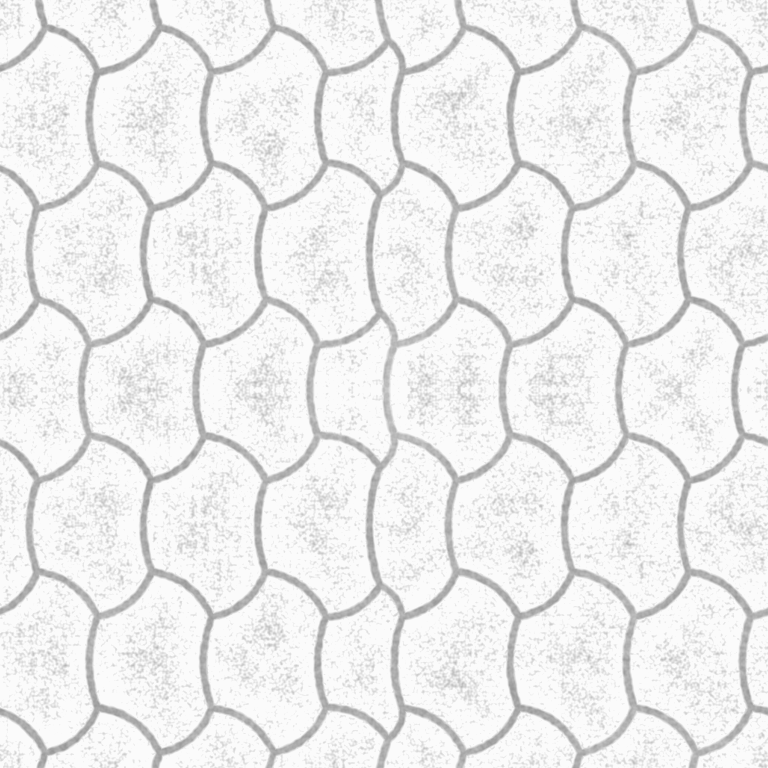
This pattern is drawn by a Shadertoy shader. Its source:

```glsl
const float ROW_PITCH = 0.1773;
const float MIDDLE_ROW_Y = 0.4922;
const float LEFT_PITCH = 0.1487;
const float RIGHT_PITCH = 0.1512;
const float NARROW_WIDTH = 0.0995;   // slim column at the seam
const float EVEN_ROW_X = 0.414;
const float ODD_ROW_X = 0.4896;
const float ROW_DRIFT = 0.0052;      // sideways slip away from the middle row
const float SIDE_HALF = 0.0592;
const float SEAM_EXTRA = 0.018;
const float SIDE_BULGE = -0.09;      // relative to the edge length
const float SLANT_BULGE = 0.135;
const float JOINT_HALF = 0.0049;
const float JOINT_TONE = 0.675;
const float STONE_TONE = 0.985;
const float GRAIN_DEPTH = 0.34;
const float TAU = 6.2832;

vec2 gradientAt(vec2 cell) {
    float angle = TAU * fract(sin(dot(cell, vec2(127.1, 311.7))) * 43758.5);
    return vec2(cos(angle), sin(angle));
}

float gradientNoise(vec2 p) {
    vec2 i = floor(p), f = p - i;
    vec2 u = f * f * f * (f * (f * 6.0 - 15.0) + 10.0);
    vec2 e = vec2(1.0, 0.0);
    float low = mix(dot(gradientAt(i), f), dot(gradientAt(i + e), f - e), u.x);
    float high = mix(dot(gradientAt(i + e.yx), f - e.yx),
                     dot(gradientAt(i + 1.0), f - 1.0), u.x);
    return mix(low, high, u.y);
}

// Distance to a parabolic edge; positive bulge bows to the right.
float bowedEdge(vec2 p, vec2 a, vec2 b, float bulge) {
    vec2 d = b - a;
    float t = clamp(dot(p - a, d) / dot(d, d), 0.0, 1.0);
    vec2 normal = vec2(d.y, -d.x) * (d.y < 0.0 ? -1.0 : 1.0);
    vec2 offset = p - a - d * t - normal * bulge * 4.0 * t * (1.0 - t);
    float slope = 4.0 * bulge * (1.0 - 2.0 * t);
    return length(offset) * inversesqrt(1.0 + slope * slope);
}

float columnX(float column, float row) {
    float start = mod(row, 2.0) < 0.5 ? EVEN_ROW_X : ODD_ROW_X;
    float steps = column < 0.5 ? column * LEFT_PITCH
                               : NARROW_WIDTH + (column - 1.0) * RIGHT_PITCH;
    return start + steps + ROW_DRIFT * abs(row);
}

float rowY(float row) {
    return MIDDLE_ROW_Y + row * ROW_PITCH;
}

// Distance to the nearest joint between interlocking stones.
float jointDistance(vec2 p) {
    float lower = floor((p.y - MIDDLE_ROW_Y) / ROW_PITCH);
    bool lowerIsEven = mod(lower, 2.0) < 0.5;
    float evenRow = lowerIsEven ? lower : lower + 1.0;
    float oddRow = lowerIsEven ? lower + 1.0 : lower;
    float side = oddRow - evenRow;
    float nearest = 1.0;
    for (int i = -4; i <= 5; i++) {
        float column = float(i);
        float oddHalf = SIDE_HALF + (i == 0 ? SEAM_EXTRA : 0.0);
        vec2 evenMid = vec2(columnX(column, evenRow), rowY(evenRow));
        vec2 oddMid = vec2(columnX(column, oddRow), rowY(oddRow));
        vec2 evenReach = vec2(0.0, side * SIDE_HALF);
        vec2 oddReach = vec2(0.0, side * oddHalf);
        vec2 evenEnd = evenMid + evenReach;
        vec2 oddEnd = oddMid - oddReach;
        vec2 nextEnd = vec2(columnX(column + 1.0, evenRow), evenEnd.y);
        // Upright sides
        nearest = min(nearest, bowedEdge(p, evenMid - evenReach, evenEnd, SIDE_BULGE));
        nearest = min(nearest, bowedEdge(p, oddEnd, oddMid + oddReach, SIDE_BULGE));
        // Slanted sides
        nearest = min(nearest, bowedEdge(p, evenEnd, oddEnd, SLANT_BULGE));
        nearest = min(nearest, bowedEdge(p, oddEnd, nextEnd, SLANT_BULGE));
    }
    return nearest;
}

void mainImage(out vec4 fragColor, in vec2 fragCoord) {
    vec2 uv = fragCoord / iResolution.y;
    float pixel = 1.0 / iResolution.y;
    // Wear mirrors about the middle row
    vec2 grainPos = vec2(uv.x, abs(uv.y - MIDDLE_ROW_Y)) + 0.37;

    float fine = gradientNoise(grainPos * 260.0);
    float medium = gradientNoise(grainPos * 120.0 + 17.0);
    float broad = gradientNoise(grainPos * 30.0 + 41.0);
    float patches = gradientNoise(grainPos * 9.0 + 73.0);

    // Stone: pale rim, speckled centre
    float d = jointDistance(uv);
    float centre = smoothstep(0.005, 0.065, d);
    float grain = 0.6 * fine + 0.5 * medium + 0.35 * broad;
    float speckle = max(0.0, grain + 0.27 * centre + 0.12 * patches - 0.13);
    float stone = STONE_TONE - GRAIN_DEPTH * speckle;

    // Joint: uneven width and tone, paler around the middle seam
    float wobble = 0.0012 * medium + 0.001 * broad;
    float inner = JOINT_HALF * 0.5;
    float joint = 1.0 - smoothstep(inner, inner + max(JOINT_HALF * 0.85, 1.5 * pixel), d + wobble);
    vec2 fromSeam = uv - vec2(0.5, MIDDLE_ROW_Y);
    float fade = 0.08 * exp(-dot(fromSeam, fromSeam) * 90.0);
    float jointTone = JOINT_TONE + fade + 0.09 * medium + 0.06 * fine + 0.06 * patches;

    fragColor = vec4(vec3(mix(stone, jointTone, joint)), 1.0);
}
```
